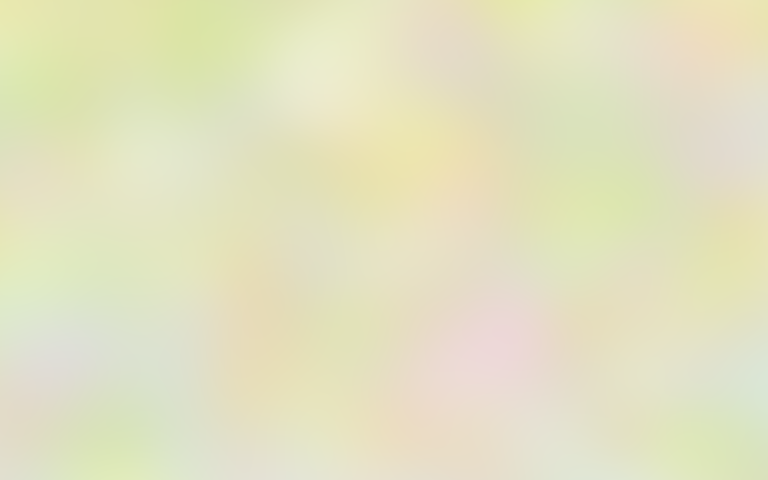
Reproduce this background procedurally as a WebGL 2 fragment shader.

```glsl
#version 300 es
precision highp float;

// A pale, heavily blurred field of cream, lime and grey patches.
// Random tints sit on a jittered grid and are blended by Gaussian weights;
// a faint drift makes the top yellower and the left greener.

uniform vec2 u_resolution;
out vec4 fragColor;

const vec3 BASE_CREAM = vec3(0.890, 0.891, 0.750);
const vec3 TINT_RANGE = vec3(0.120, 0.120, 0.300);   // spread of the random tints
const vec3 DRIFT_RIGHT = vec3(0.012, -0.008, 0.000); // change per canvas height
const vec3 DRIFT_UP = vec3(0.004, 0.010, -0.070);
const float CELL_SIZE = 0.115;                       // in canvas heights
const float BLUR_SIGMA = 0.70;                       // in cells
const float JITTER = 0.6;
const int REACH = 3;

// Integer hash: three independent values from 0 to 1 per cell and seed
vec3 hash3(ivec2 cell, int seed) {
    uvec3 v = uvec3(ivec3(cell, seed) + 1000);
    v = v * 1664525u + 1013904223u;
    v.x += v.y * v.z;
    v.y += v.z * v.x;
    v.z += v.x * v.y;
    v ^= v >> 16u;
    v.x += v.y * v.z;
    v.y += v.z * v.x;
    v.z += v.x * v.y;
    return vec3(v >> 8u) / 16777216.0;
}

// Normalised Gaussian blend of random tints, centred on zero
vec3 blurredTints(vec2 p, float sigma, int seed) {
    ivec2 home = ivec2(floor(p));
    vec3 tintSum = vec3(0.0);
    float weightSum = 0.0;
    for (int y = -REACH; y <= REACH; y++) {
        for (int x = -REACH; x <= REACH; x++) {
            ivec2 cell = home + ivec2(x, y);
            vec2 offset = (hash3(cell, seed + 1).xy - 0.5) * JITTER;
            vec2 d = vec2(cell) + 0.5 + offset - p;
            float weight = exp(-dot(d, d) / (2.0 * sigma * sigma));
            tintSum += weight * (hash3(cell, seed) - 0.5);
            weightSum += weight;
        }
    }
    return tintSum / weightSum;
}

// Slow linear change of colour across the canvas
vec3 drift(vec2 fromCentre) {
    return DRIFT_RIGHT * fromCentre.x + DRIFT_UP * fromCentre.y;
}

void main() {
    vec2 fromCentre = (gl_FragCoord.xy - 0.5 * u_resolution) / u_resolution.y;
    vec3 tint = blurredTints(fromCentre / CELL_SIZE, BLUR_SIGMA, 17);
    vec3 colour = BASE_CREAM + drift(fromCentre) + TINT_RANGE * tint;
    fragColor = vec4(clamp(colour, 0.0, 1.0), 1.0);
}
```
